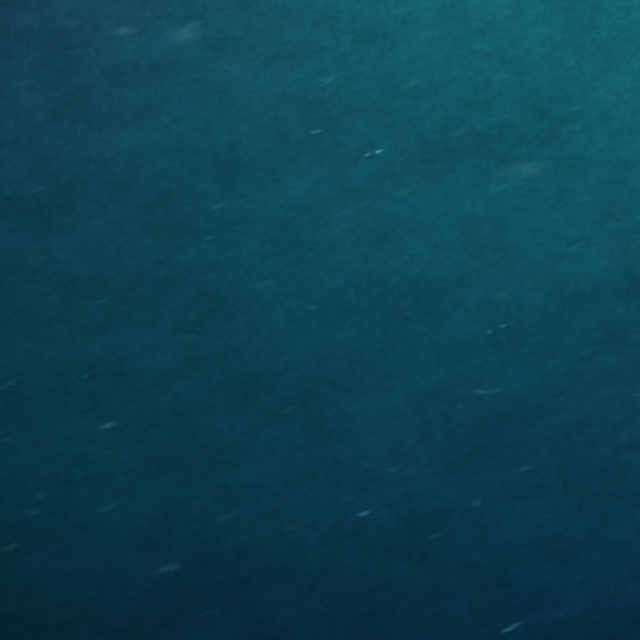
A three.js fragment shader for this texture:

```glsl
// Deep teal sea surface with soft mottling and sparse tilted glints.
#define TILT 0.24
#define MOTTLE 0.30
#define GRAIN 0.14
#define GLINT_GAIN 0.85
#define SMUDGE_GAIN 0.36
#define LOW_LEFT vec3(0.026, 0.148, 0.205)
#define LOW_RIGHT vec3(0.030, 0.168, 0.248)
#define HIGH_LEFT vec3(0.088, 0.240, 0.318)
#define HIGH_RIGHT vec3(0.080, 0.385, 0.438)
#define GLINT_COLOR vec3(0.360, 0.650, 0.720)
#define SMUDGE_COLOR vec3(0.300, 0.520, 0.560)

varying vec2 vUv;

float hash(vec2 p) {
  return fract(sin(dot(p, vec2(127.1, 311.7))) * 43758.5453);
}

float valueNoise(vec2 p) {
  vec2 cell = floor(p);
  vec2 f = fract(p);
  f = f * f * (3.0 - 2.0 * f);
  float low = mix(hash(cell), hash(cell + vec2(1.0, 0.0)), f.x);
  float high = mix(hash(cell + vec2(0.0, 1.0)), hash(cell + vec2(1.0)), f.x);
  return mix(low, high, f.y);
}

// Layered noise, roughly -0.5 to 0.5.
float mottle(vec2 p) {
  float sum = 0.0;
  float weight = 0.30;
  for (int i = 0; i < 5; i++) {
    sum += weight * (valueNoise(p) - 0.5);
    p = p * 2.1 + vec2(17.3, 9.1);
    weight *= 0.85;
  }
  return sum;
}

// Scattered soft ellipses; size holds half length and half height.
float flecks(vec2 p, float cells, vec2 size, float chance, float seed) {
  vec2 home = floor(p * cells);
  float light = 0.0;
  for (int y = -1; y <= 1; y++) {
    for (int x = -1; x <= 1; x++) {
      vec2 id = home + vec2(float(x), float(y));
      vec2 key = id + seed;
      vec2 jitter = vec2(hash(key + 3.7), hash(key + 8.2));
      vec2 d = p - (id + jitter) / cells;
      d.y += d.x * (hash(key + 5.9) - 0.5) * 0.35;
      float scale = mix(0.45, 1.15, hash(key + 12.4));
      float r = length(d / (size * scale));
      float shape = 1.0 - smoothstep(0.25, 1.2, r);
      float present = smoothstep(0.0, 0.12, chance - hash(key));
      float power = hash(key + 21.6);
      light += shape * present * mix(0.2, 1.0, power * power);
    }
  }
  return light;
}

// Broad light falling off from the upper right.
vec3 waterColor(vec2 uv) {
  float across = 1.0 - pow(1.0 - uv.x, 1.7);
  vec3 low = mix(LOW_LEFT, LOW_RIGHT, across);
  vec3 high = mix(HIGH_LEFT, HIGH_RIGHT, across);
  vec3 color = mix(low, high, uv.y);
  float middle = 4.0 * uv.y * (1.0 - uv.y);
  return color + middle * mix(vec3(-0.015, 0.030, 0.022), vec3(0.0, 0.004, 0.003), uv.x);
}

void main() {
  vec2 uv = clamp(vUv, 0.0, 1.0);
  float c = cos(TILT);
  float s = sin(TILT);
  vec2 p = vec2(c * uv.x + s * uv.y, c * uv.y - s * uv.x);

  // Water body with soft blotches and fine grain
  vec3 color = waterColor(uv);
  color *= 1.0 + MOTTLE * mottle(p * vec2(9.0, 14.0));
  float grain = valueNoise(p * vec2(95.0, 140.0)) + valueNoise(uv * 210.0 + 31.0);
  color *= 1.0 + GRAIN * 0.5 * (grain - 1.0);

  // Glints gather toward the bright corner
  float glow = smoothstep(0.4, 1.0, uv.y) * smoothstep(0.1, 0.85, uv.x);
  float ragged = smoothstep(0.15, 0.7, valueNoise(p * vec2(75.0, 150.0) + 7.0));
  float bright = flecks(p, 10.0, vec2(0.027, 0.0065), 0.13 + 0.27 * glow, 2.0);
  float faint = flecks(p, 19.0, vec2(0.024, 0.0075), 0.20 + 0.45 * glow, 41.0);
  float glint = ragged * (bright + 0.24 * faint);
  color = mix(color, GLINT_COLOR, min(GLINT_GAIN * glint, 0.75));

  // A few broad pale smudges near the top
  float upper = smoothstep(0.55, 0.95, uv.y);
  float smudge = flecks(p, 6.0, vec2(0.046, 0.016), 0.26 * upper, 73.0);
  smudge *= 0.6 + 0.4 * ragged;
  color = mix(color, SMUDGE_COLOR, min(SMUDGE_GAIN * smudge, 0.4));

  gl_FragColor = vec4(color, 1.0);
}
```
